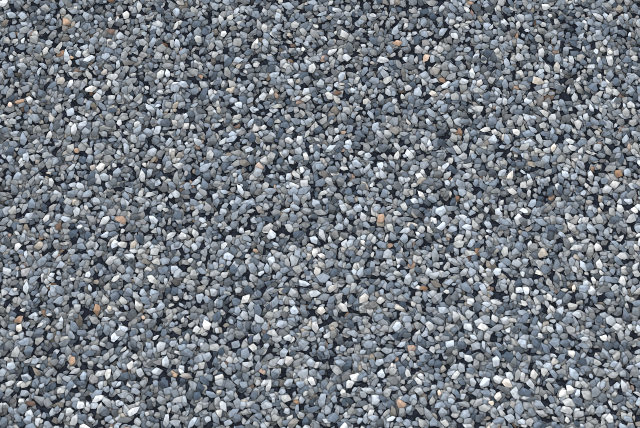
Reproduce this texture procedurally as a Shadertoy shader.

```glsl
// Loose blue-grey gravel seen from above, with a few beige and rusty chips.
// Four layers of jittered cells are painted bottom to top; every cell holds
// one angular convex chip with a soft contact shadow, two facets and grain.

vec4 hash4(vec2 p) {
    vec4 q = fract(p.xyxy * vec4(0.1031, 0.1030, 0.0973, 0.1099));
    q += dot(q, q.wzxy + 33.33);
    return fract((q.xxyz + q.yzzw) * q.zywx);
}

float valueNoise(vec2 p) {
    vec2 i = floor(p), f = fract(p);
    f = f * f * (3.0 - 2.0 * f);
    return mix(mix(hash4(i).x, hash4(i + vec2(1, 0)).x, f.x),
               mix(hash4(i + vec2(0, 1)).x, hash4(i + vec2(1, 1)).x, f.x), f.y);
}

// Smooth maximum of five half planes: an irregular chip with worn corners
float chipDistance(vec2 p, vec4 seed) {
    float turn = 6.2832 * seed.x, c = cos(turn), s = sin(turn);
    vec2 q = mat2(c, -s, s, c) * p;
    q *= vec2(mix(1.0, 0.74, seed.y), mix(1.06, 1.5, seed.y));
    float radius = mix(0.26, 0.55, seed.z);
    float sum = 0.0;
    for (int i = 0; i < 5; i++) {
        float n = float(i);
        float wobble = fract(seed.w * (7.3 + 5.7 * n) + n * 0.37);
        float angle = 1.2566 * (n + 0.6 * wobble);
        float face = radius * mix(0.72, 1.08, fract(wobble * 9.7 + seed.x));
        sum += exp(24.0 * (dot(q, vec2(cos(angle), sin(angle))) - face));
    }
    return log(sum) / 24.0;
}

// Mostly slate, paler chips more neutral, a few beige, rarely orange
vec3 chipColor(vec4 seed) {
    float tone = mix(0.34, 0.97, 0.5 * (seed.x + seed.y));
    vec3 tint = mix(vec3(-0.055, 0.0, 0.065), vec3(0.0, 0.004, -0.002),
                    smoothstep(0.3, 1.05, seed.z * 0.55 + tone * 0.5));
    tint += vec3(0.045, 0.0, -0.05) * smoothstep(0.91, 0.96, seed.w);
    tint += vec3(0.06, -0.03, -0.08) * step(0.988, seed.w);
    return vec3(tone) + tint;
}

void mainImage(out vec4 fragColor, in vec2 fragCoord) {
    vec2 uv = fragCoord / iResolution.y;
    float aspect = iResolution.x / iResolution.y;

    // Slight perspective: chips shrink towards the top
    vec2 ground = vec2((uv.x - 0.5 * aspect) * (0.94 + 0.16 * uv.y),
                       uv.y * (0.96 + 0.1 * uv.y)) * 46.0;
    float soft = max(0.65 * 46.0 / iResolution.y, 0.06);
    float grain = valueNoise(ground * 4.5) - 0.5;

    vec3 color = vec3(0.15, 0.17, 0.21) * (1.0 + 0.6 * grain);

    for (int layer = 0; layer < 4; layer++) {
        float level = float(layer);
        vec2 p = ground + level * vec2(0.37, 0.61) + 200.0;
        vec2 cell = floor(p);
        for (int y = 1; y >= -1; y--) {
            for (int x = -1; x <= 1; x++) {
                vec2 id = cell + vec2(x, y);
                vec4 place = hash4(id + level * 171.0);
                vec2 local = p - id - 0.5 - 0.8 * (place.xy - 0.5);
                if (place.z > 0.92 || dot(local, local) > 1.0) continue;

                vec4 shape = hash4(id + level * 171.0 + 517.0);
                vec4 look = hash4(id + level * 171.0 + 931.0);
                float d = chipDistance(local, shape);

                // Soft contact shadow, stronger below the chip
                float shade = 0.60 + 0.16 * smoothstep(-0.4, 0.4, local.y);
                color *= mix(shade, 1.0, smoothstep(-0.03, 0.2, d));

                // Light from above, a tilted second facet, dimmer deep layers
                float ridge = 6.2832 * place.w;
                vec2 slope = vec2(cos(ridge), sin(ridge));
                float facet = smoothstep(-0.08, 0.08, dot(local, slope) - 0.08);
                float light = 1.0 + 0.26 * dot(local, vec2(-0.4, 0.9));
                light += facet * (0.16 * slope.y - 0.04);
                light *= 1.0 - 0.13 * smoothstep(-0.12, 0.03, d);
                light *= 0.78 + 0.07 * level;
                vec3 chip = chipColor(look) * light * (1.0 + 0.2 * grain);
                color = mix(color, chip, smoothstep(soft, -soft, d));
            }
        }
    }

    // A little dimmer at the top and the left
    float exposure = 1.04 - 0.05 * uv.y + 0.03 * (uv.x / aspect - 0.5);
    fragColor = vec4(clamp(color * exposure, 0.0, 1.0), 1.0);
}
```
